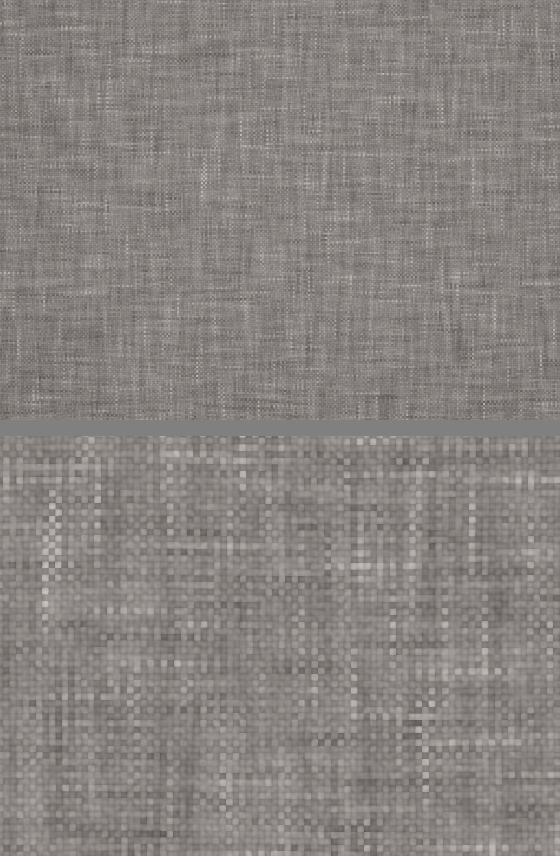
Top: the whole. Bottom: its middle third, enlarged.
Write a Shadertoy shader that draws this texture.

```glsl
// Plain-woven grey linen cloth with irregular, slubby yarns in both directions.

#define BASE vec3(0.528, 0.508, 0.495) // mean cloth colour
#define THREADS 192.0  // threads per canvas height
#define YARN 0.135     // tone variation along single yarns
#define STREAK 0.055   // tone of bundles of neighbouring yarns
#define GRAIN 0.075    // fine fibre grain
#define CHECK 0.012    // warp to weft brightness offset
#define ROUNDING 0.16  // darkening towards thread gaps
#define WOBBLE 0.30    // thread displacement, in threads
#define LIGHT 0.035    // soft falloff of the lighting
#define SAMPLES 3      // antialiasing samples per axis

float hash(vec2 p) {
    vec3 h = fract(vec3(p.xyx) * 0.1031);
    h += dot(h, h.yzx + 33.33);
    return fract((h.x + h.y) * h.z);
}

vec2 gradient(vec2 cell) {
    float angle = 6.28318 * hash(cell);
    return vec2(cos(angle), sin(angle));
}

// Two-dimensional gradient noise
float gnoise(vec2 p) {
    vec2 i = floor(p), f = fract(p);
    vec2 u = f * f * (3.0 - 2.0 * f);
    vec2 e = vec2(1.0, 0.0);
    float bottom = mix(dot(gradient(i), f), dot(gradient(i + e.xy), f - e.xy), u.x);
    float top = mix(dot(gradient(i + e.yx), f - e.yx), dot(gradient(i + e.xx), f - e.xx), u.x);
    return mix(bottom, top, u.y);
}

// Gradient noise along one thread, shifted so that threads do not line up
float threadNoise(float along, float id) {
    float x = along + 17.0 * hash(vec2(id, 3.7));
    float i = floor(x), f = fract(x);
    float left = (2.0 * hash(vec2(i, id)) - 1.0) * f;
    float right = (2.0 * hash(vec2(i + 1.0, id)) - 1.0) * (f - 1.0);
    return 2.0 * mix(left, right, f * f * (3.0 - 2.0 * f));
}

// Yarn tone: long drifts, short lumps, a tone per thread and rare pale slubs
float yarn(float along, float id) {
    float drift = threadNoise(along / 26.0, id);
    float lumps = threadNoise(along / 6.0, id + 1000.0);
    float slub = smoothstep(0.4, 0.8, drift);
    return 0.8 * drift + 0.5 * lumps + 0.3 * (hash(vec2(id, 91.0)) - 0.5) + 0.4 * slub;
}

// Tone of the thread lying on top, with rounded shading
float weave(vec2 q) {
    vec2 id = floor(q), f = fract(q) - 0.5;
    float weftOnTop = mod(id.x + id.y, 2.0);
    float warp = YARN * yarn(q.y, id.x + 100.0) + CHECK;
    float weft = YARN * yarn(q.x, id.y + 3100.0) - CHECK;
    float shade = ROUNDING * (0.167 - dot(f, f));
    return mix(warp, weft, weftOnTop) + shade + GRAIN * gnoise(q * 1.3 + 40.0);
}

void mainImage(out vec4 fragColor, in vec2 fragCoord) {
    float threadsPerPixel = THREADS / iResolution.y;
    vec2 q = fragCoord * threadsPerPixel;

    // Slightly uneven thread spacing
    vec2 wobble = WOBBLE * vec2(gnoise(q / vec2(14.0, 40.0)), gnoise(q / vec2(40.0, 14.0) + 70.0));

    // Box-filtered weave
    float tone = 0.0;
    for (int y = 0; y < SAMPLES; y++) {
        for (int x = 0; x < SAMPLES; x++) {
            vec2 offset = (vec2(x, y) + 0.5) / float(SAMPLES) - 0.5;
            tone += weave(q + wobble + 0.25 + offset * threadsPerPixel);
        }
    }
    tone /= float(SAMPLES * SAMPLES);

    // Bundles of similar yarns
    tone += STREAK * gnoise(q / vec2(2.6, 32.0) + 11.3);
    tone += STREAK * gnoise(q / vec2(30.0, 2.4) + 57.1);

    // Broad light, strongest just above the centre
    vec2 fromLight = fragCoord / iResolution.xy - vec2(0.55, 0.6);
    tone += LIGHT * (0.38 - 2.0 * dot(fromLight, fromLight));

    fragColor = vec4(clamp(BASE + tone, 0.0, 1.0), 1.0);
}
```
